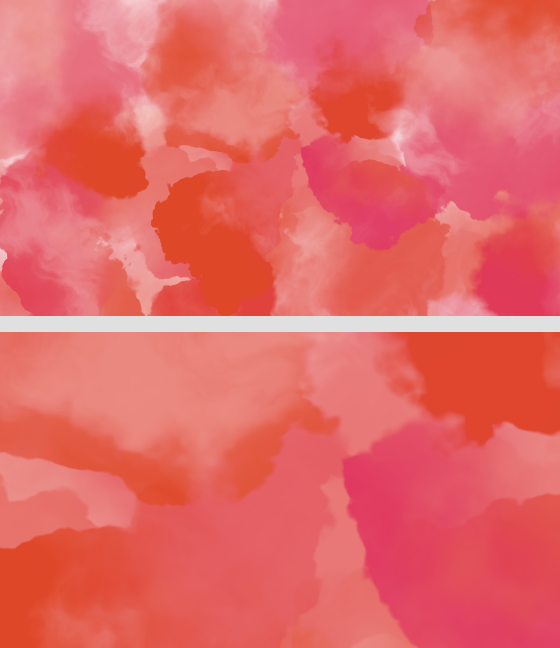
Top: the whole. Bottom: its middle third, enlarged.
Give the GLSL for this background, as a WebGL 2 fragment shader.

```glsl
#version 300 es
precision highp float;
// Watercolour clouds: scalloped coral, orange and rose washes over pale pink.
uniform vec2 u_resolution;
out vec4 fragColor;

// Washes, in units of the canvas height
const int WASH_COUNT = 25;
const float RADIUS_FIRST = 0.34;
const float RADIUS_LAST = 0.21;
const float TONE_FIRST = 0.36;
const float TONE_LAST = 1.10;
const float MARGIN = 0.05;
// Outline and texture
const float BILLOW_SCALE = 6.0;
const float BILLOW_DEPTH = 0.55;
const float OUTLINE_WOBBLE = 0.95;
const float CRISP_EDGE = 0.035;
const float SOFT_EDGE = 0.32;
const float WISP_STRENGTH = 0.30;
// Two colour ramps, pale to deep
const vec3 WARM_PALE = vec3(0.965, 0.80, 0.785);
const vec3 WARM_LIGHT = vec3(0.930, 0.60, 0.57);
const vec3 WARM_MID = vec3(0.905, 0.45, 0.41);
const vec3 WARM_DEEP = vec3(0.875, 0.28, 0.16);
const vec3 ROSE_PALE = vec3(0.965, 0.81, 0.83);
const vec3 ROSE_LIGHT = vec3(0.925, 0.59, 0.65);
const vec3 ROSE_MID = vec3(0.905, 0.42, 0.51);
const vec3 ROSE_DEEP = vec3(0.880, 0.22, 0.38);

const mat2 OCTAVE_TURN = mat2(0.8, 0.6, -0.6, 0.8);

vec2 hash2(vec2 p) {
    vec3 q = fract(p.xyx * vec3(0.1031, 0.1030, 0.0973));
    q += dot(q, q.yzx + 33.33);
    return fract((q.xx + q.yz) * q.zy);
}

float valueNoise(vec2 p) {
    vec2 cell = floor(p), f = fract(p);
    f = f * f * f * (f * (f * 6.0 - 15.0) + 10.0);
    float low = mix(hash2(cell).x, hash2(cell + vec2(1, 0)).x, f.x);
    float high = mix(hash2(cell + vec2(0, 1)).x, hash2(cell + vec2(1, 1)).x, f.x);
    return mix(low, high, f.y);
}

float fbm(vec2 p) {
    float sum = 0.0, weight = 0.5;
    for (int i = 0; i < 6; i++) {
        sum += weight * valueNoise(p);
        p = OCTAVE_TURN * p * 2.03 + 17.3;
        weight *= 0.5;
    }
    return sum / 0.984;
}

// Rounded cellular bumps with sharp creases between them
float bumps(vec2 p) {
    vec2 cell = floor(p), f = fract(p);
    float nearest = 2.0;
    for (int y = -1; y <= 1; y++)
    for (int x = -1; x <= 1; x++) {
        vec2 offset = vec2(x, y);
        vec2 d = offset + hash2(cell + offset) - f;
        nearest = min(nearest, dot(d, d));
    }
    return 1.0 - nearest;
}

float billow(vec2 p) {
    float sum = 0.0, weight = 0.5;
    for (int i = 0; i < 4; i++) {
        sum += weight * bumps(p);
        p = OCTAVE_TURN * p * 2.1 + 9.7;
        weight *= 0.5;
    }
    return sum / 0.9375;
}

vec3 ramp(float t, vec3 pale, vec3 light, vec3 mid, vec3 deep) {
    vec3 c = mix(pale, light, clamp(t * 3.0, 0.0, 1.0));
    c = mix(c, mid, clamp(t * 3.0 - 1.0, 0.0, 1.0));
    return mix(c, deep, clamp(t * 3.0 - 2.0, 0.0, 1.0));
}

void main() {
    vec2 p = gl_FragCoord.xy / u_resolution.y + 40.0;
    vec2 canvas = vec2(u_resolution.x / u_resolution.y, 1.0);

    float mist = fbm(p * 3.0);
    float wisp = fbm(p * 4.5 + 2.0 * mist + 60.0);
    float lumps = billow(p * BILLOW_SCALE + 0.5 * mist) - 0.72;

    // Pale ground
    float tone = 0.22 + 0.8 * (mist - 0.5);
    float rose = clamp(0.45 + 2.0 * (wisp - 0.5), 0.0, 1.0);

    // Washes from light to deep, each crisp on one side and fading on the other
    for (int i = 0; i < WASH_COUNT; i++) {
        float id = float(i), order = id / float(WASH_COUNT - 1);
        vec2 rnd = hash2(vec2(id * 3.7 + 5.0, id + 11.0));
        vec2 spread = fract(id * vec2(0.75488, 0.56984) + vec2(0.31, 0.62));
        vec2 centre = mix(vec2(-MARGIN), canvas + MARGIN, spread) + 40.0;
        float radius = mix(RADIUS_FIRST, RADIUS_LAST, order) * (0.8 + 0.4 * rnd.x);
        vec2 q = (p - centre) / radius;
        if (dot(q, q) > 4.0) continue;

        float n = fbm(p * 3.6 + id * 7.31);
        float d = length(q) - OUTLINE_WOBBLE * (n - 0.5) - BILLOW_DEPTH * lumps;
        float width = mix(CRISP_EDGE, SOFT_EDGE, smoothstep(0.45, 0.68, mist));
        float inside = 1.0 - smoothstep(1.0 - width, 1.0, d);
        float angle = 6.2832 * rnd.y;
        float side = dot(q, vec2(cos(angle), sin(angle))) + 2.2 * (n - 0.5);
        float cover = inside * smoothstep(-1.1, 0.5, side) * smoothstep(0.1, 0.6, n + 0.1);

        tone = mix(tone, mix(TONE_FIRST, TONE_LAST, order), cover);
        rose = mix(rose, smoothstep(0.3, 0.95, fract(id * 0.61803 + 0.2)), cover);
    }

    // Pale wisps and fine mottling
    tone -= WISP_STRENGTH * smoothstep(0.52, 0.8, wisp) + 0.22 * (wisp - 0.5);
    vec3 warmColour = ramp(tone, WARM_PALE, WARM_LIGHT, WARM_MID, WARM_DEEP);
    vec3 roseColour = ramp(tone, ROSE_PALE, ROSE_LIGHT, ROSE_MID, ROSE_DEEP);
    fragColor = vec4(mix(warmColour, roseColour, rose), 1.0);
}
```
